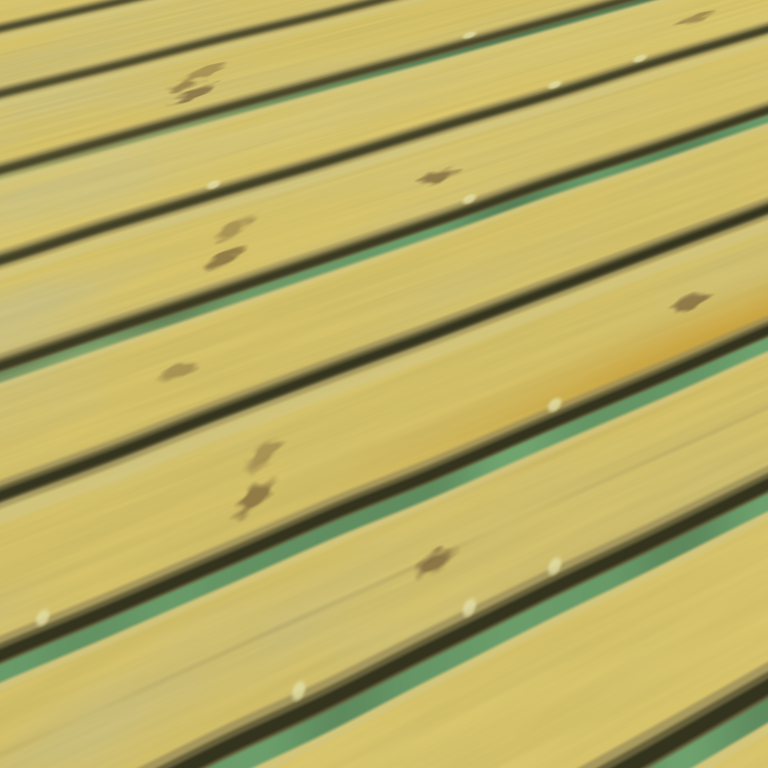
A Shadertoy shader for this texture:

```glsl
// Weathered yellow deck boards receding toward a vanishing point at the upper right.
// Canvas points map to a board coordinate whose whole numbers are the gaps; each gap
// is layered bands, and each board gets grain, stains and knots from value noise.

const vec2 VANISH = vec2(4.167, 1.911);

const vec3 WOOD  = vec3(0.83, 0.755, 0.41);
const vec3 PALE  = vec3(0.79, 0.75, 0.50);
const vec3 AMBER = vec3(0.79, 0.63, 0.22);
const vec3 BEVEL = vec3(0.60, 0.55, 0.35);
const vec3 OLIVE = vec3(0.40, 0.38, 0.23);
const vec3 DARK  = vec3(0.19, 0.19, 0.11);
const vec3 GREEN = vec3(0.40, 0.59, 0.40);
const vec3 KNOT  = vec3(0.45, 0.36, 0.22);

float hash(vec2 p) {
    vec3 q = fract(p.xyx * 0.1031);
    q += dot(q, q.yzx + 33.33);
    return fract((q.x + q.y) * q.z);
}

float noise(vec2 p) {
    vec2 i = floor(p), f = fract(p);
    f = f * f * (3.0 - 2.0 * f);
    return mix(mix(hash(i), hash(i + vec2(1, 0)), f.x),
               mix(hash(i + vec2(0, 1)), hash(i + vec2(1, 1)), f.x), f.y);
}

float fbm(vec2 p) {
    float sum = 0.0, amp = 0.5;
    for (int i = 0; i < 4; i++) {
        sum += amp * noise(p);
        p = p * 2.03 + 17.3;
        amp *= 0.5;
    }
    return sum;
}

float band(float x, float lo, float hi, float soft) {
    return smoothstep(lo - soft, lo + soft, x) * (1.0 - smoothstep(hi - soft, hi + soft, x));
}

// Board number, growing toward the viewer: inverse of a quadratic in the line slope.
float boardCoord(vec2 uv) {
    float invSlope = (VANISH.x - uv.x) / (VANISH.y - uv.y);
    const float a = 0.0043, b = 0.338, c = 3.338;
    return (b - sqrt(b * b - 4.0 * a * (c - invSlope))) / (2.0 * a);
}

// Soft ellipse with a ragged outline; p is relative to its centre.
float blob(vec2 p, vec2 radius, float ragged) {
    return 1.0 - smoothstep(0.45, 1.25, length(p / radius) + ragged);
}

// One single knot per board, plus a stacked pair on every second board.
float knots(vec2 q, float id) {
    float ragged = 0.7 * (noise(q * vec2(70.0, 25.0)) - 0.5);
    float across = q.y - id;
    vec2 single = vec2(fract(0.57 + 0.665 * id), 0.55);
    float k = blob(vec2(q.x, across) - single, vec2(0.024, 0.065), ragged)
            * mix(0.5, 0.9, hash(vec2(id + 20.0, 3.0)));
    float paired = 1.0 - mod(id, 2.0);
    for (int i = 0; i < 2; i++) {
        float n = float(i);
        vec2 centre = vec2(0.305 + 0.02 * id - 0.012 * n, 0.42 + 0.27 * n);
        vec2 d = vec2(q.x, across) - centre;
        d.y += d.x * 1.5;
        k = max(k, paired * mix(0.5, 0.8, n) * blob(d, vec2(0.026, 0.08), ragged));
    }
    return k;
}

vec3 boardColor(vec2 uv, vec2 q, float id) {
    float stain = fbm(vec2(uv.x * 3.0, q.y * 1.6) + id * 7.1);
    float grain = fbm(vec2(q.x * 5.0, q.y * 22.0) + id * 3.7);
    float left = 1.0 - smoothstep(0.0, 0.75, uv.x);
    vec3 col = mix(WOOD, PALE, smoothstep(0.35, 0.8, stain) * (0.35 + 0.6 * left));
    col *= 1.0 + 0.07 * (grain - 0.47) + 0.03 * (hash(vec2(id + 9.0, 5.0)) - 0.5);

    // Amber weathering along the near edge of one board
    float amber = band(q.y, 2.72, 3.1, 0.22) * smoothstep(0.3, 0.9, uv.x);
    col = mix(col, AMBER, amber * (0.35 + 0.8 * stain));

    // Long hairline crack
    float crack = band(q.y + 0.02 * (noise(vec2(q.x * 6.0, 2.0)) - 0.5), 3.52, 3.545, 0.02);
    col = mix(col, BEVEL, crack * 0.4 * noise(vec2(q.x * 9.0, 4.0)));
    return mix(col, KNOT, knots(q, id) * 0.85);
}

vec3 addGap(vec3 col, vec2 q, float soft) {
    float id = round(q.y);
    float f = q.y - id + 0.022 * (noise(vec2(q.x * 7.0, id * 5.3)) - 0.5);
    float near = smoothstep(-2.5, 3.0, id);
    float wear = noise(vec2(q.x * 9.0, id * 11.0 + 40.0));
    float green = max(mod(id, 2.0), step(4.0, id)) * smoothstep(-3.0, -1.0, id);
    green *= mix(smoothstep(-0.1, 0.6, q.x), 1.0, near);

    // Worn bevel, painted joist below, then the shadow
    col = mix(col, BEVEL, 0.75 * band(f, -0.105, -0.04, soft));
    col = mix(col, PALE * 1.04, 0.6 * band(f, 0.10, 0.20, soft));
    col = mix(col, mix(BEVEL, PALE, 0.3 * wear), 0.8 * band(f, 0.03, 0.095, soft));
    vec3 paint = GREEN * (0.82 + 0.18 * near + 0.2 * (wear - 0.5));
    col = mix(col, paint, green * band(f, 0.03, mix(0.115, 0.155, near), soft));
    col = mix(col, OLIVE, band(f, -0.062, 0.055, soft));
    col = mix(col, DARK, mix(0.45, 0.95, near) * band(f, -0.03, 0.04, soft));

    // Rare pale chips on the edge above the gap
    float cell = floor(q.x * 9.0);
    float chip = step(0.86, hash(vec2(cell + 3.0, id + 31.0)));
    vec2 d = vec2(q.x - (cell + 0.5) / 9.0, f + 0.11);
    return mix(col, vec3(0.88, 0.87, 0.65), 0.8 * chip * blob(d, vec2(0.010, 0.05), 0.0));
}

void mainImage(out vec4 fragColor, in vec2 fragCoord) {
    vec2 uv = fragCoord / iResolution.xy;
    float k = boardCoord(uv);
    float perUnit = length(vec2(dFdx(k), dFdy(k))) * iResolution.y;
    float soft = perUnit * max(0.0035, 0.7 / iResolution.y);
    vec2 q = vec2(uv.x, k);
    vec3 col = addGap(boardColor(uv, q, floor(k)), q, soft);
    fragColor = vec4(clamp(col, 0.0, 1.0), 1.0);
}
```
